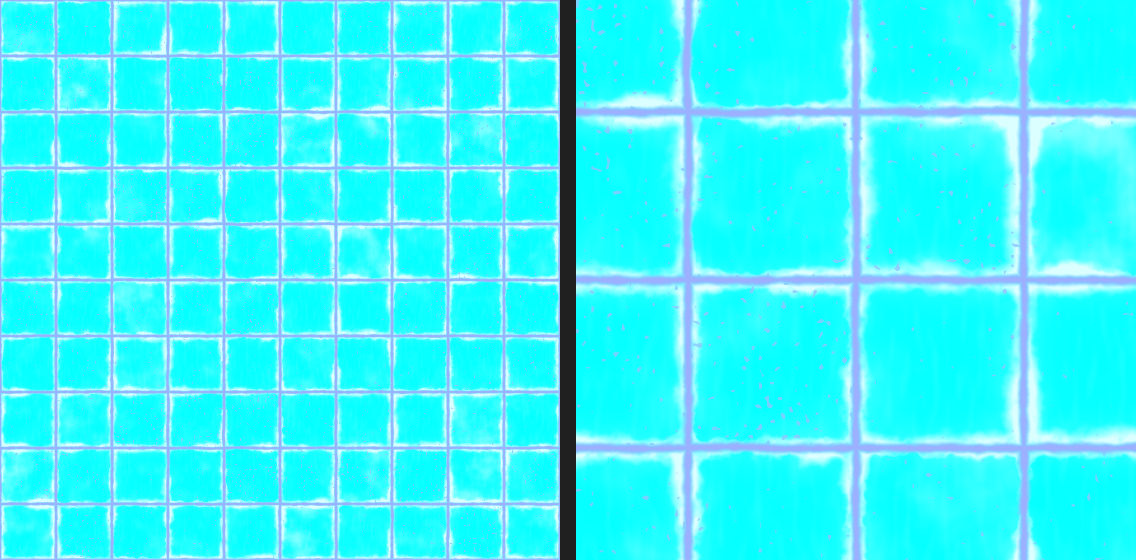
Left: the whole. Right: its middle third, enlarged.
Reproduce this texture map procedurally as a WebGL 2 fragment shader.

```glsl
#version 300 es
precision highp float;

uniform vec2 u_resolution;
out vec4 outColor;

const float TILES = 10.0;
const vec3 GLAZE = vec3(0.02, 1.0, 1.0);
const vec3 WORN = vec3(0.86, 1.0, 1.0);
const vec3 GROUT_CORE = vec3(0.61, 0.69, 1.0);
const vec3 GROUT_SIDE = vec3(0.47, 0.83, 1.0);
const vec3 PIT = vec3(0.56, 0.78, 1.0);

float hash(vec2 p, float seed) {
  vec3 q = fract(vec3(p.xyx) * vec3(0.1031, 0.1030, 0.0973) + seed * 0.1371);
  q += dot(q, q.yzx + 33.33);
  return fract((q.x + q.y) * q.z);
}

vec2 gradientAt(vec2 cell, float period, float seed) {
  float angle = 6.28319 * hash(mod(cell, period), seed);
  return vec2(cos(angle), sin(angle));
}

// Gradient noise, about -0.7 to 0.7, repeating every period cells
float noise(vec2 p, float period, float seed) {
  vec2 i = floor(p), f = fract(p);
  vec2 w = f * f * f * (f * (f * 6.0 - 15.0) + 10.0);
  vec2 e = vec2(1.0, 0.0);
  float a = dot(gradientAt(i, period, seed), f);
  float b = dot(gradientAt(i + e.xy, period, seed), f - e.xy);
  float c = dot(gradientAt(i + e.yx, period, seed), f - e.yx);
  float d = dot(gradientAt(i + e.xx, period, seed), f - e.xx);
  return mix(mix(a, b, w.x), mix(c, d, w.x), w.y);
}

float fbm(vec2 p, float frequency, float seed) {
  float sum = 0.0, gain = 1.0;
  for (int k = 0; k < 4; k++) {
    sum += gain * noise(p * frequency, TILES * frequency, seed + float(k));
    frequency *= 2.0;
    gain *= 0.5;
  }
  return sum;
}

// Distance inward from the edge of a rounded square
float insetDistance(vec2 local, float halfSize, float radius) {
  vec2 q = abs(local) - halfSize + radius;
  return radius - length(max(q, 0.0)) - min(max(q.x, q.y), 0.0);
}

// Thin broken rim with a soft haze reaching into the tile
float rimWear(vec2 p, vec2 local, float amount) {
  float inset = insetDistance(local, 0.472, 0.09);
  float patches = fbm(p, 2.0, 11.0);
  float ragged = fbm(p, 12.0, 23.0);
  float width = max(0.022 + 0.045 * amount + 0.07 * patches, 0.008);
  float rim = 1.0 - smoothstep(width * 0.2, width * 1.4, inset + 0.035 * ragged);
  float strength = clamp(0.55 + 0.55 * patches + 0.35 * ragged, 0.1, 1.0);
  float haze = exp(-max(inset, 0.0) * 15.0) * clamp(0.2 + 0.25 * amount + 0.4 * patches, 0.0, 1.0);
  return rim * strength + haze * 0.75;
}

// Soft cloudy bloom, strong on a few tiles only
float cloudWear(vec2 p, float amount) {
  float drift = smoothstep(0.1, 0.8, fbm(p, 0.8, 37.0));
  float cloud = smoothstep(-0.4, 0.75, fbm(p, 2.0, 41.0));
  float strong = smoothstep(0.82, 1.0, amount);
  return cloud * (0.5 * strong + 0.5 * drift);
}

// Small scattered chips
float pits(vec2 p, float amount) {
  float grain = noise(p * 22.0, TILES * 22.0, 53.0);
  float cluster = noise(p * 3.0, TILES * 3.0, 59.0);
  float threshold = 0.50 - 0.15 * amount - 0.22 * cluster;
  return smoothstep(threshold, threshold + 0.10, grain);
}

void main() {
  vec2 p = gl_FragCoord.xy / u_resolution * TILES;
  float pixel = TILES / min(u_resolution.x, u_resolution.y);

  // Slightly wavering grid
  vec2 waver = vec2(noise(p * 2.0, TILES * 2.0, 3.0), noise(p * 2.0, TILES * 2.0, 7.0));
  vec2 grid = p + 0.014 * waver;
  vec2 id = mod(floor(grid), TILES);
  vec2 local = fract(grid) - 0.5;

  // Glaze with faint mottling and brushed streaks
  float mottling = 0.16 * max(fbm(p, 2.0, 61.0), 0.0);
  float streaks = 0.14 * max(noise(p * vec2(18.0, 4.0), TILES * 2.0, 67.0), 0.0);
  float wear = rimWear(p, local, hash(id, 1.0));
  wear += cloudWear(p, hash(id, 2.0)) + mottling + streaks;
  vec3 color = mix(GLAZE, WORN, clamp(wear, 0.0, 1.0));
  color = mix(color, PIT, 0.8 * pits(p, hash(id, 4.0)));

  // Grout, darkest along its centre and fading into the rim
  float lineDistance = 0.5 - max(abs(local.x), abs(local.y));
  lineDistance += 0.012 * fbm(p, 8.0, 71.0);
  float soft = max(pixel * 0.75, 0.015);
  float grout = 1.0 - smoothstep(0.028 - soft, 0.028 + soft, lineDistance);
  vec3 groutColor = mix(GROUT_CORE, GROUT_SIDE, smoothstep(0.004, 0.03, lineDistance));
  color = mix(color, groutColor, grout);

  outColor = vec4(color, 1.0);
}
```
